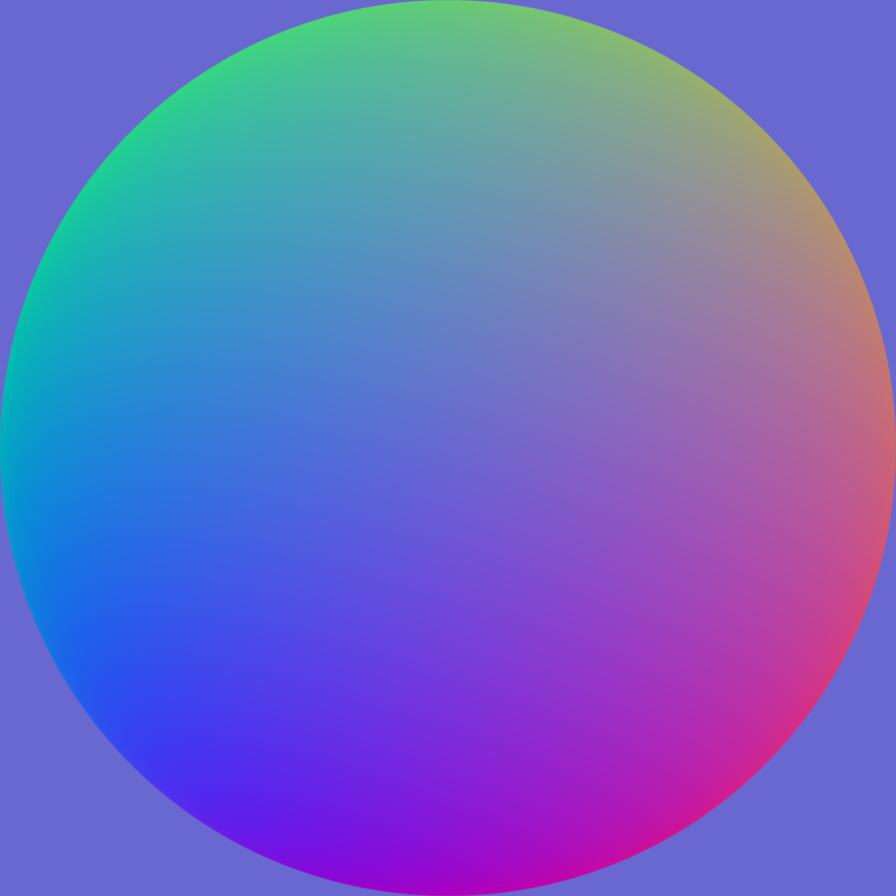
Write a Shadertoy shader that draws this texture map.

```glsl
// Sphere normal, with z facing the viewer
vec3 sphereNormal(vec2 p) {
    float height = sqrt(max(1.0 - dot(p, p), 0.0));
    return normalize(vec3(p, height));
}

// Pack a normal into positive range, then rescale to unit length
vec3 normalColor(vec3 normal) {
    return normalize(normal * 0.5 + 0.5);
}

void mainImage(out vec4 fragColor, in vec2 fragCoord) {
    // The unit disc touches the canvas sides
    float halfSize = 0.5 * min(iResolution.x, iResolution.y);
    vec2 p = (fragCoord - 0.5 * iResolution.xy) / halfSize;

    vec3 ball = normalColor(sphereNormal(p));
    vec3 flatBackground = normalColor(vec3(0.0, 0.0, 1.0));

    // Soft rim
    float pixel = 1.0 / halfSize;
    float inside = 1.0 - smoothstep(-pixel, pixel, length(p) - 1.0);
    fragColor = vec4(mix(flatBackground, ball, inside), 1.0);
}
```
